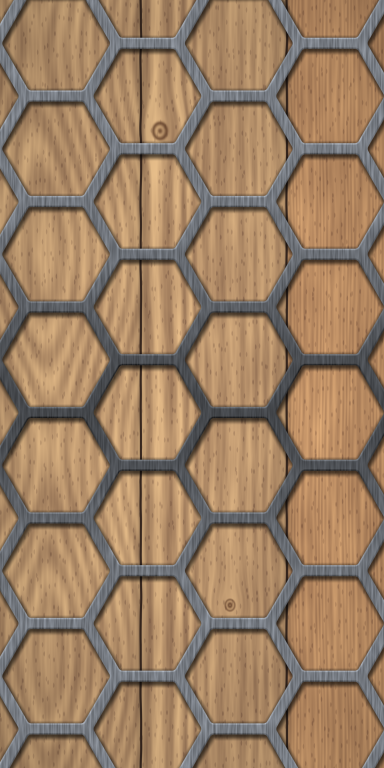
Reproduce this pattern procedurally as a WebGL 1 fragment shader.

```glsl
precision highp float;
uniform vec2 u_resolution;

const float PITCH = 0.2747;       // hexagon height, canvas width = 1
const float BAR_HALF = 0.0145;
const float CORNER = 0.012;
const float SEAM_A = 0.367;
const float SEAM_B = 0.747;

float hash(vec2 p) {
  return fract(sin(dot(p, vec2(127.1, 311.7))) * 43758.5453);
}

// Distance to the nearest scattered point
float cellular(vec2 p) {
  float nearest = 2.0;
  for (int j = -1; j <= 1; j++) {
    for (int i = -1; i <= 1; i++) {
      vec2 cell = floor(p) + vec2(float(i), float(j));
      vec2 site = cell + vec2(hash(cell), hash(cell + 37.0));
      nearest = min(nearest, distance(p, site));
    }
  }
  return nearest;
}

float layeredSines(vec2 p) {
  float sum = 0.0;
  float amp = 0.5;
  for (int i = 0; i < 4; i++) {
    sum += amp * sin(p.x + 1.7 * sin(p.y + float(i)));
    p = mat2(1.5, 0.8, -0.8, 1.5) * p + 2.3;
    amp *= 0.55;
  }
  return sum;
}

// Offset from the centre of the nearest hexagon
vec2 hexLocal(vec2 uv) {
  vec2 cell = vec2(1.73205, 1.0) * PITCH;
  vec2 p = uv - vec2(0.146, 1.6126);
  vec2 a = mod(p, cell) - 0.5 * cell;
  vec2 b = mod(p - 0.5 * cell, cell) - 0.5 * cell;
  return dot(a, a) < dot(b, b) ? a : b;
}

// Signed distance to a rounded opening: negative in the hole
float openingDistance(vec2 q) {
  float r = 0.5 * PITCH - BAR_HALF - CORNER;
  vec2 k = vec2(-0.866025, 0.5);
  q = abs(q);
  q -= 2.0 * min(dot(k, q), 0.0) * k;
  q -= vec2(clamp(q.x, -0.57735 * r, 0.57735 * r), r);
  return length(q) * sign(q.y) - CORNER;
}

vec3 woodColor(vec2 uv, float px) {
  float warp = layeredSines(uv * vec2(6.0, 2.5));
  float s = uv.x + 0.006 * warp;
  float knot = 0.0;
  // Knots push the grain aside
  for (int i = 0; i < 2; i++) {
    float n = float(i);
    vec2 d = uv - vec2(0.417 + 0.182 * n, 1.659 - 1.235 * n);
    float r = length(d * vec2(1.0, 0.85)) / (0.024 - 0.009 * n);
    s -= 0.6 * d.x * exp(-0.12 * r * r);
    float rings = 0.65 + 0.35 * sin(r * 9.0 + 2.0 * warp);
    knot = max(knot, (1.0 - smoothstep(0.7, 1.15, r)) * rings);
  }
  // Flame, striped and fine grain, one per plank
  float axis = uv.x - 0.11 - 0.02 * warp;
  float flame = sqrt(axis * axis + 0.002) + 0.045 * sin(6.0 * uv.y + 2.95) + 0.012 * warp;
  float flameGrain = 0.17 * sin(flame * 190.0 + warp);
  float fade = smoothstep(0.48, 0.54, uv.x);
  float stripes = mix(0.28, 0.13, fade) * sin(s * 170.0 + 2.0 * sin(s * 37.0)) - 0.08 * fade;
  float fine = 0.1 * sin(s * 520.0 + 3.0 * sin(s * 90.0));
  float second = smoothstep(SEAM_A - px, SEAM_A + px, uv.x);
  float third = smoothstep(SEAM_B - px, SEAM_B + px, uv.x);
  float tone = mix(mix(flameGrain, stripes, second), fine, third);
  // Fibres, blotches and pores
  tone += 0.58 + 0.28 * (cellular(vec2(s * 110.0, uv.y * 7.0)) - 0.5);
  tone += 0.3 * (cellular(uv * vec2(7.0, 3.5) + 0.3 * warp) - 0.5);
  tone -= 0.25 * (1.0 - smoothstep(0.06, 0.2, cellular(uv * vec2(60.0, 22.0))));
  vec3 color = mix(vec3(0.53, 0.40, 0.30), vec3(0.89, 0.73, 0.53), clamp(tone, 0.0, 1.0));
  color *= mix(vec3(1.0), vec3(1.02, 0.96, 0.92), third);
  color = mix(color, vec3(0.36, 0.23, 0.15), 0.75 * knot);
  // Plank seams
  float wobble = 0.0015 * layeredSines(vec2(2.0, uv.y * 17.0));
  float seam = min(abs(uv.x - SEAM_A + wobble), abs(uv.x - SEAM_B + wobble));
  color *= 1.0 - 0.2 * exp(-seam * 90.0);
  return mix(vec3(0.20, 0.14, 0.11), color, smoothstep(0.001, 0.002 + px, seam));
}

vec3 metalColor(vec2 uv, vec2 q, float depth) {
  float band = (uv.y - 0.94) / 0.34;
  float tone = mix(0.50, 0.29, exp(-band * band));
  float brushed = cellular(uv * vec2(170.0, 16.0)) - 0.5;
  tone *= 1.0 + 0.35 * brushed + 0.08 * layeredSines(uv * vec2(400.0, 9.0));
  // Bevel lit from above
  float rim = 1.0 - smoothstep(0.001, 0.006, depth);
  tone += 0.16 * rim * dot(normalize(q + 0.00001), vec2(0.25, -0.97));
  return tone * vec3(0.96, 1.0, 1.06);
}

void main() {
  vec2 uv = gl_FragCoord.xy / u_resolution.x;
  float px = 1.0 / u_resolution.x;
  vec2 q = hexLocal(uv);
  float depth = openingDistance(q);
  // Soft shadow of the grid on the planks
  float offsetDepth = openingDistance(hexLocal(uv + vec2(-0.003, 0.006)));
  float shadow = max(smoothstep(-0.013, 0.004, offsetDepth), 0.6 * smoothstep(-0.009, 0.002, depth));
  vec2 edge = gl_FragCoord.xy / u_resolution - 0.5;
  vec3 wood = woodColor(uv, px) * (1.06 - 0.45 * dot(edge, edge)) * (1.0 - 0.62 * shadow);
  float metal = smoothstep(-0.7 * px, 0.7 * px, depth);
  gl_FragColor = vec4(mix(wood, metalColor(uv, q, depth), metal), 1.0);
}
```
